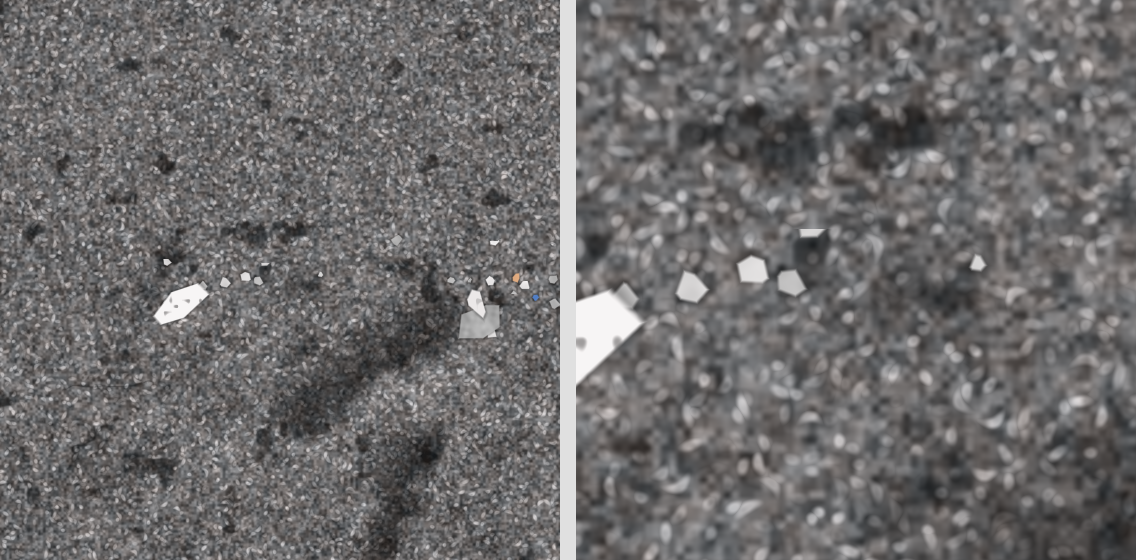
Left: the whole. Right: its middle third, enlarged.
This texture is drawn by a Shadertoy shader. Its source:

```glsl
// Dark grey beach sand with shadowed hollows, small pits and a band of pale shell chips.

const float SAND_TONE = 0.452;
const float FLECK_CELLS = 92.0;      // light grains across the canvas
const float FLECK_CONTRAST = 0.30;
const float FINE_CONTRAST = 0.25;
const float MID_CONTRAST = 0.17;
const float PIT_DEPTH = 0.50;
const float HOLLOW_DEPTH = 0.46;
const float CHIP_CELLS = 29.0;       // candidate shell chips across the canvas
const float BAND_HEIGHT = 0.485;
const float BAND_WIDTH = 0.055;
const vec3 SAND_TINT = vec3(1.012, 0.995, 0.998);
const vec3 SHELL_WHITE = vec3(0.92, 0.91, 0.91);
const vec3 SHELL_GREY = vec3(0.66, 0.66, 0.66);
const vec3 CHIP_ORANGE = vec3(0.84, 0.63, 0.46);
const vec3 CHIP_BLUE = vec3(0.36, 0.54, 0.82);
const float TAU = 6.2831853;

float hash(vec2 cell, float seed) {
    uvec3 v = uvec3(ivec3(vec3(cell, seed)) + 4096);
    uint h = v.x * 1597334677u ^ v.y * 3812015801u ^ v.z * 2798796415u;
    h = (h ^ (h >> 16)) * 2246822519u;
    h = (h ^ (h >> 13)) * 3266489917u;
    return float((h ^ (h >> 16)) >> 8) / 16777216.0;
}

float noise(vec2 p, float seed) {
    vec2 i = floor(p), f = fract(p);
    f = f * f * (3.0 - 2.0 * f);
    return mix(mix(hash(i, seed), hash(i + vec2(1, 0), seed), f.x),
               mix(hash(i + vec2(0, 1), seed), hash(i + vec2(1, 1), seed), f.x), f.y);
}

vec2 rotate(vec2 p, float angle) {
    float c = cos(angle), s = sin(angle);
    return vec2(c * p.x + s * p.y, c * p.y - s * p.x);
}

// Brightest of the bent, randomly turned grains near p
float flecks(vec2 p) {
    float light = 0.0;
    for (int k = 0; k < 9; k++) {
        vec2 cell = floor(p) + vec2(k % 3 - 1, k / 3 - 1);
        vec2 centre = cell + vec2(hash(cell, 1.0), hash(cell, 2.0));
        vec2 q = rotate(p - centre, TAU * hash(cell, 3.0));
        q.y += (hash(cell, 4.0) - 0.3) * q.x * q.x;
        float d = length(q * vec2(mix(0.55, 1.2, hash(cell, 5.0)), 1.35));
        float level = hash(cell, 6.0);
        light = max(light, level * level * smoothstep(0.58, 0.18, d));
    }
    return light;
}

// Shadow of a capsule-shaped dent, deepest along its lower right wall
float dent(vec2 p, vec2 a, vec2 b, float radius, float softness) {
    vec2 along = b - a, q = p - a;
    float d = length(q - along * clamp(dot(q, along) / dot(along, along), 0.0, 1.0)) - radius;
    float side = dot(q, normalize(vec2(along.y, -along.x)));
    return smoothstep(softness, -softness, d) * mix(0.4, 1.0, smoothstep(-radius, radius * 0.6, side));
}

// Distance to an angular chip of about unit radius
float chip(vec2 p, vec2 id) {
    float d = -1.0;
    for (int i = 0; i < 6; i++) {
        float n = float(i);
        float angle = (n + 0.7 * hash(id, 20.0 + n)) * TAU / 6.0;
        d = max(d, dot(p, vec2(cos(angle), sin(angle))) - mix(0.6, 1.0, hash(id, 30.0 + n)));
    }
    return d;
}

// Lays a chip over the sand with a thin dark contact line
void layChip(inout vec3 color, float d, vec3 tint, float edge) {
    color *= 1.0 - 0.25 * smoothstep(0.005, 0.0, d);
    color = mix(color, tint, smoothstep(edge, -edge, d));
}

void mainImage(out vec4 fragColor, in vec2 fragCoord) {
    vec2 uv = fragCoord / iResolution.y;
    float edge = max(0.0013, 0.8 / iResolution.y);

    // Grains, rougher in the lower half
    float rough = smoothstep(0.58, 0.4, uv.y);
    float fine = noise(uv * 215.0, 7.0) - 0.5;
    float mid = noise(rotate(uv, 0.6) * 118.0, 8.0) - 0.5;
    float clump = noise(uv * 34.0, 9.0) - 0.5;
    float broad = noise(uv * 6.0, 10.0) - 0.5;
    float tone = SAND_TONE + FINE_CONTRAST * fine + MID_CONTRAST * mid
               + FLECK_CONTRAST * (flecks(uv * FLECK_CELLS) - 0.2)
               + mix(0.04, 0.11, rough) * clump + mix(0.02, 0.07, rough) * broad;

    // Scattered crumbly pits
    float pit = 0.75 * noise(uv * 17.0, 11.0) + 0.25 * noise(uv * 75.0, 12.0);
    tone *= 1.0 - PIT_DEPTH * smoothstep(0.74, 0.87, pit);

    // Hollows, holes and grooves with ragged edges
    vec2 p = uv + 0.035 * (vec2(noise(uv * 13.0, 13.0), noise(uv * 13.0, 14.0)) - 0.5)
                + 0.018 * (vec2(noise(uv * 60.0, 15.0), noise(uv * 60.0, 16.0)) - 0.5);
    float hollow = dent(p, vec2(0.53, 0.28), vec2(0.76, 0.42), 0.055, 0.018);
    hollow = max(hollow, dent(p, vec2(0.70, 0.16), vec2(0.75, 0.20), 0.045, 0.016));
    hollow = max(hollow, dent(p, vec2(0.65, 0.00), vec2(0.73, 0.11), 0.025, 0.012));
    hollow = max(hollow, dent(p, vec2(0.25, 0.48), vec2(0.28, 0.49), 0.018, 0.014));
    hollow = max(hollow, dent(p, vec2(0.52, 0.50), vec2(0.55, 0.51), 0.016, 0.014));
    hollow = max(hollow, dent(p, vec2(0.52, 0.37), vec2(0.55, 0.39), 0.018, 0.012));
    hollow = max(hollow, dent(p, vec2(0.11, 0.17), vec2(0.215, 0.25), 0.004, 0.004));
    hollow = max(hollow, 0.7 * dent(p, vec2(0.13, 0.31), vec2(0.28, 0.315), 0.002, 0.003));
    float rim = dent(p, vec2(0.60, 0.20), vec2(0.83, 0.38), 0.02, 0.04);
    tone = (tone + 0.045 * rim) * (1.0 - HOLLOW_DEPTH * hollow);
    float warmth = noise(uv * 80.0, 17.0) - 0.5;
    vec3 color = max(tone, 0.1) * SAND_TINT + 0.035 * warmth * vec3(1.0, 0.0, -0.6);

    // Small chips along the band, crowded at the right
    float across = (uv.y - BAND_HEIGHT) / BAND_WIDTH;
    float chance = exp(-across * across) * mix(0.14, 0.6, smoothstep(0.78, 0.9, uv.x));
    vec2 grid = uv * CHIP_CELLS;
    for (int k = 0; k < 9; k++) {
        vec2 cell = floor(grid) + vec2(k % 3 - 1, k / 3 - 1);
        if (hash(cell, 40.0) > chance) continue;
        vec2 centre = cell + mix(vec2(0.2), vec2(0.8), vec2(hash(cell, 41.0), hash(cell, 42.0)));
        float size = mix(0.005, 0.011, hash(cell, 43.0)), pick = hash(cell, 44.0);
        vec3 tint = mix(SHELL_GREY, SHELL_WHITE, hash(cell, 45.0));
        tint = pick > 0.95 ? CHIP_BLUE : pick > 0.82 ? CHIP_ORANGE : tint;
        layChip(color, size * chip((grid - centre) / CHIP_CELLS / size, cell), tint + 0.1 * mid, edge);
    }

    // Large shells: a long white one, a grey plate and a white sliver
    float stain = smoothstep(0.72, 0.9, noise(uv * 95.0, 18.0));
    vec2 q = rotate(uv - vec2(0.32, 0.455), 0.43) / vec2(0.066, 0.028);
    layChip(color, 0.028 * chip(q, vec2(3, 5)), SHELL_WHITE + 0.05 - 0.35 * stain, edge);
    q = rotate(uv - vec2(0.86, 0.425), 0.65) / vec2(0.048, 0.032);
    layChip(color, 0.032 * chip(q, vec2(8, 2)), SHELL_GREY + 0.12 * mid + 0.1 * clump, edge);
    q = rotate(uv - vec2(0.85, 0.463), -1.2) / vec2(0.03, 0.017);
    layChip(color, 0.017 * chip(q, vec2(6, 9)), SHELL_WHITE - 0.15 * stain, edge);

    fragColor = vec4(clamp(color, 0.0, 1.0), 1.0);
}
```
